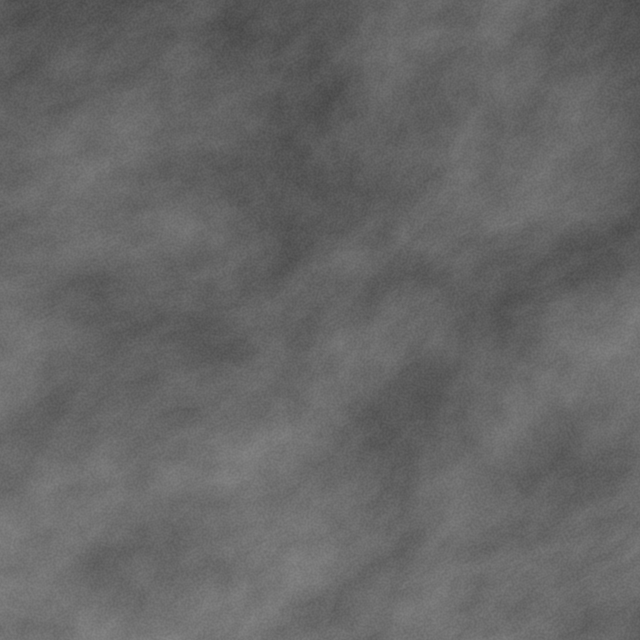
This texture is drawn by a Shadertoy shader. Its source:

```glsl
// Soft grey smoke with faint wisps rising to the right and a fine film grain.

const float BASE_GREY      = 0.4025;
const float CLOUD_CONTRAST = 0.094;
const vec2  TONE_SLOPE     = vec2(-0.022, -0.078);  // darker to the right and top
const float STREAK_ANGLE   = 0.62;                  // radians above horizontal
const vec2  STREAK_SCALE   = vec2(2.7, 4.1);        // cells along, across the wisps
const float WARP_SCALE     = 2.2;
const float WARP_AMOUNT    = 0.09;
const int   OCTAVES        = 7;
const float OCTAVE_GAIN    = 0.69;
const float GRAIN_SCALE    = 250.0;
const float GRAIN_ANGLE    = 0.5;
const float GRAIN_CONTRAST = 0.046;

// Integer hash of a lattice cell, from 0 to 1.
float hash(vec2 cell) {
    uvec2 q = uvec2(ivec2(cell)) * uvec2(1597334673u, 3812015801u);
    uint h = (q.x ^ q.y) * 1597334673u;
    h = (h ^ (h >> 15)) * 2246822519u;
    h ^= h >> 13;
    return float(h >> 8) / 16777216.0;
}

// Dot product of a random unit gradient with the offset from its corner.
float cornerSlope(vec2 cell, vec2 offset) {
    float angle = 6.28319 * hash(cell);
    return dot(vec2(cos(angle), sin(angle)), offset);
}

// Gradient noise, roughly -0.7 to 0.7.
float noise(vec2 p) {
    vec2 cell = floor(p);
    vec2 f = p - cell;
    vec2 w = f * f * f * (f * (f * 6.0 - 15.0) + 10.0);
    vec2 e = vec2(1.0, 0.0);
    float low  = mix(cornerSlope(cell, f), cornerSlope(cell + e.xy, f - e.xy), w.x);
    float high = mix(cornerSlope(cell + e.yx, f - e.yx), cornerSlope(cell + e.xx, f - e.xx), w.x);
    return mix(low, high, w.y);
}

mat2 rotation(float angle) {
    float c = cos(angle), s = sin(angle);
    return mat2(c, -s, s, c);
}

// Layered noise; each octave is shifted and turned slightly.
float clouds(vec2 p) {
    mat2 turn = rotation(0.06);
    float sum = 0.0, amplitude = 1.0;
    for (int i = 0; i < OCTAVES; i++) {
        sum += amplitude * noise(p);
        p = turn * p * 2.03 + vec2(17.3, 9.1);
        amplitude *= OCTAVE_GAIN;
    }
    return sum;
}

void mainImage(out vec4 fragColor, in vec2 fragCoord) {
    vec2 uv = fragCoord / iResolution.y;

    // Bend the wisps so that they drift rather than run straight
    vec2 warp = vec2(noise(uv * WARP_SCALE + 3.7), noise(uv * WARP_SCALE + 41.2));
    vec2 along = rotation(STREAK_ANGLE) * (uv + WARP_AMOUNT * warp);

    // Broad tone, smoke and grain
    float grey = BASE_GREY + dot(TONE_SLOPE, uv - 0.5);
    grey += CLOUD_CONTRAST * clouds(along * STREAK_SCALE + 5.4);
    grey += GRAIN_CONTRAST * noise(rotation(GRAIN_ANGLE) * uv * GRAIN_SCALE);

    fragColor = vec4(vec3(grey), 1.0);
}
```
